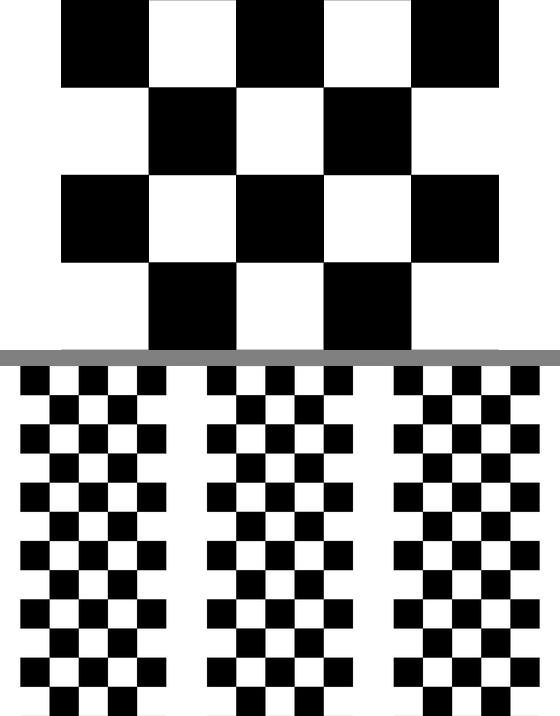
Top, the tile; bottom, the same tile 3 across and 3 down.
Give the GLSL for this pattern, as a Shadertoy shader.

```glsl
const float ROWS = 4.0;
const float COLUMNS = 5.0;
const float SQUARE_HALF = 0.5026;   // a hair over half a cell, so corners join
const vec3 WHITE = vec3(1.0);
const vec3 BLACK = vec3(0.0);

float boxDistance(vec2 p, float halfSize) {
    vec2 d = abs(p) - halfSize;
    return length(max(d, 0.0)) + min(max(d.x, d.y), 0.0);
}

// Dark cells alternate, and stop at the outer columns
bool isDarkCell(vec2 cell, float columns) {
    bool odd = mod(cell.x + cell.y, 2.0) > 0.5;
    return odd && abs(cell.x) < 0.5 * columns;
}

// Distance to the nearest dark square; rows repeat without end
float checkerDistance(vec2 p, float columns, float halfSize) {
    vec2 home = floor(p + vec2(0.5, 0.0));
    float nearest = 1.0;
    for (int y = -1; y <= 1; y++) {
        for (int x = -1; x <= 1; x++) {
            vec2 cell = home + vec2(x, y);
            if (isDarkCell(cell, columns)) {
                vec2 center = cell + vec2(0.0, 0.5);
                nearest = min(nearest, boxDistance(p - center, halfSize));
            }
        }
    }
    return nearest;
}

void mainImage(out vec4 fragColor, in vec2 fragCoord) {
    // Cell units, centered on the canvas
    float pixel = ROWS / iResolution.y;
    vec2 p = (fragCoord - 0.5 * iResolution.xy) * pixel;

    // One-pixel edge coverage
    float d = checkerDistance(p, COLUMNS, SQUARE_HALF);
    float light = clamp(0.5 + d / pixel, 0.0, 1.0);

    fragColor = vec4(mix(BLACK, WHITE, light), 1.0);
}
```
